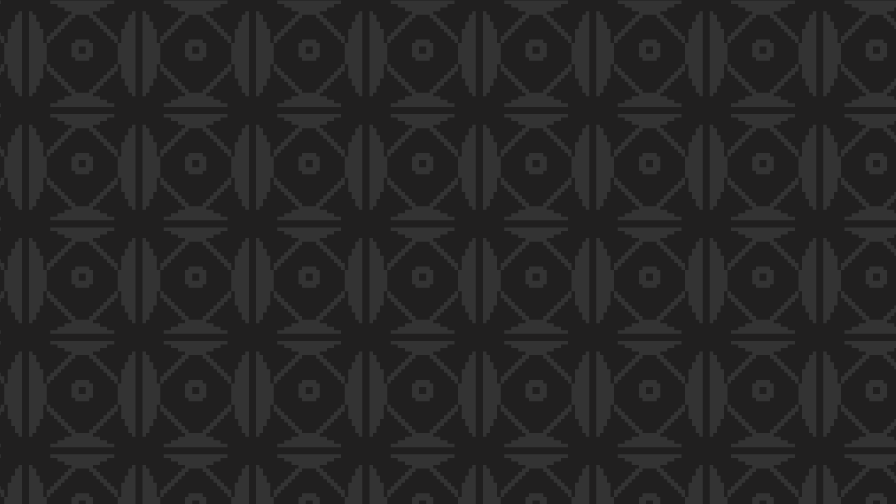
Reproduce this pattern procedurally as a Shadertoy shader.

```glsl
// Dark woven-style tiling: stepped diamonds with a small ring inside, framed by
// pairs of stepped bars. Each tile is a 32 x 32 grid of square cells, mirrored
// about its centre; a cell is lit by integer tests on its column and row.

// 1.0 where the cell under p (in cell units, tile centre at zero) is lit
float motif(vec2 p) {
    vec2 q = mod(p + 16.0, 32.0) - 16.0;
    vec2 c = floor(abs(q));

    // Upright bars: four columns, shorter towards the diamond
    float barHeight = min(12.0, 2.0 * c.x - 15.0);
    bool upright = c.x > 10.5 && c.x < 14.5 && c.y < barHeight;

    // Level bars: three rows, shorter towards the diamond
    bool level = c.y > 11.5 && c.y < 14.5 && c.x < 2.0 * c.y - 19.0;

    // Diamond: two-cell staircase with flattened tips
    float diagonal = c.x + c.y;
    bool slope = diagonal > 11.5 && diagonal < 13.5 && c.x < 9.5 && c.y < 10.5;
    bool tips = (c.x == 10.0 && c.y < 3.0) || (c.y == 11.0 && c.x < 3.0);

    // Ring: one cell above the tile centre, corners clipped
    vec2 r = floor(abs(q - vec2(0.0, 1.0)));
    float reach = max(r.x, r.y);
    bool ring = reach > 0.5 && reach < 2.5 && r.x + r.y < 3.5;

    return float(upright || level || slope || tips || ring);
}

void mainImage(out vec4 fragColor, in vec2 fragCoord) {
    // Average a 4 x 4 grid of samples per pixel to smooth the cell edges
    float coverage = 0.0;
    for (int i = 0; i < 16; i++) {
        vec2 offset = (vec2(i % 4, i / 4) + 0.5) / 4.0 - 0.5;
        vec2 cell = (fragCoord + offset) / iResolution.y * 142.15;
        coverage += motif(cell - vec2(23.2, 31.0)) / 16.0;
    }

    vec3 ground = vec3(0.125, 0.122, 0.122);
    vec3 thread = vec3(0.20);
    fragColor = vec4(mix(ground, thread, coverage), 1.0);
}
```
